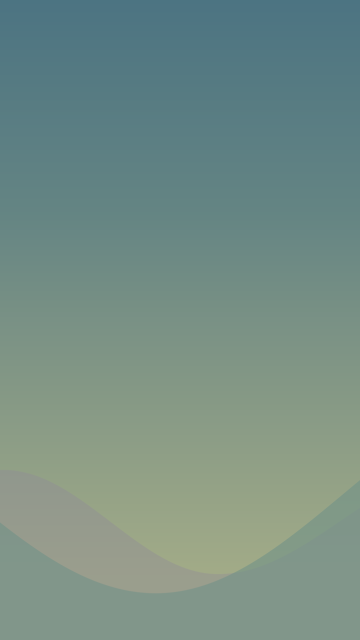
A Shadertoy shader for this background:

```glsl
const float PI = 3.14159265;

const vec3 SKY_TOP = vec3(0.298, 0.453, 0.508);
const vec3 SKY_UPPER = vec3(0.393, 0.520, 0.515);
const vec3 SKY_MIDDLE = vec3(0.475, 0.568, 0.520);
const vec3 SKY_LOW = vec3(0.635, 0.670, 0.530);
const vec3 MAUVE = vec3(0.560, 0.540, 0.590);
const vec3 TEAL = vec3(0.440, 0.570, 0.530);

// Vertical blend through four colour stops
vec3 skyColor(float height) {
    vec3 color = mix(SKY_LOW, SKY_MIDDLE, smoothstep(0.0, 1.0, 0.5) * 2.0 * clamp((height - 0.10) / 0.40, 0.0, 1.0));
    color = mix(color, SKY_UPPER, clamp((height - 0.50) / 0.167, 0.0, 1.0));
    return mix(color, SKY_TOP, clamp((height - 0.667) / 0.333, 0.0, 1.0));
}

// Cosine valley with its own half wavelength on each side of the lowest point
float valleyHeight(float x, vec2 lowest, float amplitude, vec2 halfWaves) {
    float offset = x - lowest.x;
    float halfWave = offset < 0.0 ? halfWaves.x : halfWaves.y;
    return lowest.y + amplitude * (1.0 - cos(PI * offset / halfWave));
}

// Translucent fill below a curve, with a softened edge
vec3 fillBelow(vec3 base, vec3 tint, float opacity, float y, float edge, float blur) {
    float coverage = 1.0 - smoothstep(-blur, blur, y - edge);
    return mix(base, tint, opacity * coverage);
}

void mainImage(out vec4 fragColor, in vec2 fragCoord) {
    vec2 uv = fragCoord / iResolution.xy;
    float blur = 0.8 / iResolution.y;

    vec3 color = skyColor(uv.y);

    // Overlapping waves, back to front
    float backWave = valleyHeight(uv.x, vec2(0.606, 0.103), 0.0814, vec2(0.597, 0.671));
    float frontWave = valleyHeight(uv.x, vec2(0.433, 0.073), 0.1563, vec2(1.067, 1.046));
    color = fillBelow(color, MAUVE, 0.4, uv.y, backWave, blur);
    color = fillBelow(color, TEAL, 0.6, uv.y, frontWave, blur);

    fragColor = vec4(color, 1.0);
}
```
